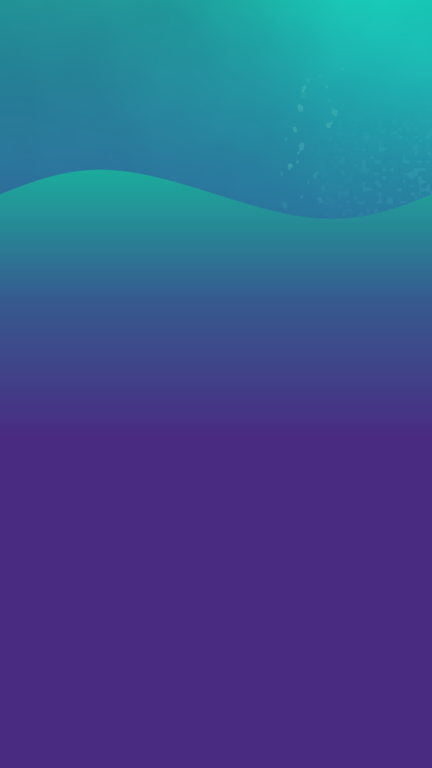
A Shadertoy shader for this background:

```glsl
// Teal misty sky with drifting specks above a wave that fades into deep violet.

float hash(vec2 p) {
    return fract(sin(dot(p, vec2(127.1, 311.7))) * 43758.5453);
}

float valueNoise(vec2 p) {
    vec2 cell = floor(p), f = fract(p);
    f = f * f * (3.0 - 2.0 * f);
    return mix(mix(hash(cell), hash(cell + vec2(1, 0)), f.x),
               mix(hash(cell + vec2(0, 1)), hash(cell + vec2(1, 1)), f.x), f.y);
}

float fbm(vec2 p) {
    float sum = 0.0, amplitude = 0.5;
    for (int i = 0; i < 5; i++) {
        sum += amplitude * valueNoise(p);
        p = mat2(1.6, 1.2, -1.2, 1.6) * p + 7.3;
        amplitude *= 0.5;
    }
    return sum;
}

// Soft irregular flecks scattered along a rising band
float specks(vec2 p, float pixel) {
    float light = 0.0;
    for (int i = 0; i < 26; i++) {
        float id = float(i), rise = (id + hash(vec2(id, 1.0))) / 26.0;
        vec2 center = vec2(0.385 + 0.035 * rise + 0.065 * (hash(vec2(id, 2.0)) - 0.5),
                           0.72 + 0.195 * rise);
        float radius = mix(0.0015, 0.0055, pow(hash(vec2(id, 3.0)), 2.0));
        vec2 d = p - center;
        d.x += 0.5 * d.y * (hash(vec2(id, 4.0)) - 0.5);
        float dist = length(d * vec2(1.3, 0.9)) + 0.003 * (valueNoise(p * 380.0) - 0.5);
        light += (1.0 - smoothstep(radius - pixel, radius + pixel, dist))
               * mix(0.25, 1.0, hash(vec2(id, 5.0)));
    }
    return min(light, 1.0);
}

vec3 sky(vec2 uv, vec2 p, float pixel) {
    float height = clamp((uv.y - 0.715) / 0.285, 0.0, 1.0);
    float side = smoothstep(0.15, 1.0, uv.x);
    vec3 low = mix(vec3(0.18, 0.41, 0.61), vec3(0.16, 0.48, 0.62), side);
    vec3 high = mix(vec3(0.13, 0.57, 0.585), vec3(0.09, 0.76, 0.69), side);
    vec3 color = mix(low, high, height);

    // Cloudy variation and a brighter haze on the right
    float mist = fbm(p * 9.0 + 3.0) - 0.48;
    color += mist * vec3(0.015, 0.07, 0.045);
    float haze = smoothstep(0.58, 0.8, uv.x + 0.12 * mist) * smoothstep(0.1, 0.7, height);
    color += haze * vec3(0.0, 0.03, 0.025);

    // Fine grain near the lower right, then larger flecks
    float grain = smoothstep(0.62, 0.8, valueNoise(p * 190.0));
    grain *= smoothstep(0.65, 0.95, uv.x) * (1.0 - smoothstep(0.2, 0.6, height));
    color += grain * vec3(0.025, 0.035, 0.025);
    return mix(color, vec3(0.3, 0.72, 0.7), 0.5 * specks(p, pixel));
}

vec3 depths(float y) {
    vec3 teal = vec3(0.106, 0.675, 0.61), blue = vec3(0.212, 0.355, 0.56);
    vec3 violet = vec3(0.286, 0.172, 0.51);
    vec3 color = mix(blue, teal, smoothstep(0.0, 1.0, 0.5 + 0.0 * y) * 0.0
                                 + clamp((y - 0.61) / 0.17, 0.0, 1.0));
    return mix(violet, color, clamp((y - 0.43) / 0.18, 0.0, 1.0));
}

void mainImage(out vec4 fragColor, in vec2 fragCoord) {
    vec2 uv = fragCoord / iResolution.xy;
    vec2 p = uv * vec2(0.5625, 1.0);
    float pixel = 1.0 / iResolution.y;

    // Slightly skewed sine for the crest and trough
    float angle = 6.28319 * uv.x;
    float wave = 0.747 + 0.0317 * (sin(angle) + 0.06 * sin(2.0 * angle));
    float above = smoothstep(-pixel, pixel, uv.y - wave);

    fragColor = vec4(mix(depths(uv.y), sky(uv, p, pixel), above), 1.0);
}
```
